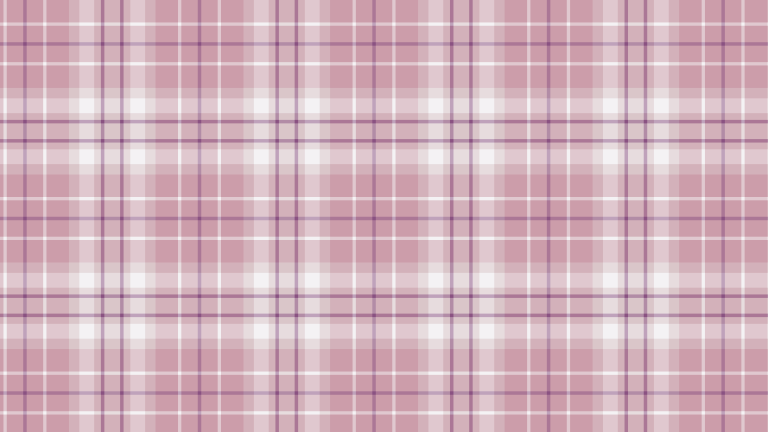
Give the GLSL for this pattern, as a WebGL 2 fragment shader.

```glsl
#version 300 es
precision highp float;

uniform vec2 u_resolution;
out vec4 fragColor;

// Antialiased coverage of a stripe, given its middle and half width
float stripe(float d, float middle, float halfWidth, float pixel) {
    return clamp((halfWidth - abs(d - middle)) / pixel + 0.5, 0.0, 1.0);
}

// Thread colour along one axis; each repeat mirrors about its middle
vec3 thread(float t, float pixel) {
    vec3 rose = vec3(0.80, 0.615, 0.665);
    vec3 mist = vec3(0.855, 0.775, 0.79);
    vec3 white = vec3(0.955, 0.95, 0.955);
    vec3 plum = vec3(0.54, 0.32, 0.51);
    float d = abs(fract(t + 0.5) - 0.5);

    // Broad bands
    vec3 color = mix(rose, mist, stripe(d, 0.5, 0.248, pixel));
    color = mix(color, white, stripe(d, 0.354, 0.0425, pixel));

    // Fine lines
    color = mix(color, white, stripe(d, 0.1137, 0.0095, pixel));
    color = mix(color, plum, stripe(d, 0.0, 0.01, pixel));
    return mix(color, plum, stripe(d, 0.445, 0.01, pixel));
}

void main() {
    float repeatsDown = 2.475;
    float pixel = repeatsDown / u_resolution.y;
    vec2 p = (gl_FragCoord.xy - 0.5 * u_resolution) * pixel + vec2(0.057, 0.0143);

    // Warp and weft show equally where they cross
    vec3 cloth = 0.5 * (thread(p.x, pixel) + thread(p.y, pixel));
    fragColor = vec4(cloth, 1.0);
}
```
